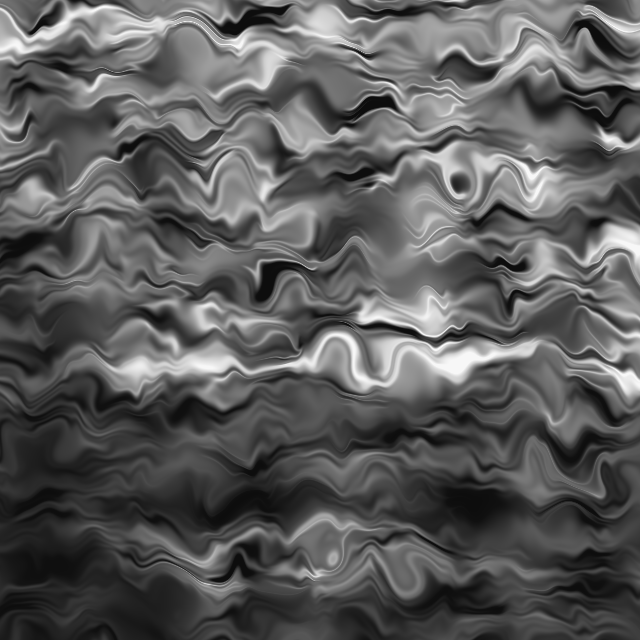
Give the GLSL for this texture, as a three.js fragment shader.

```glsl
varying vec2 vUv;

#define FOLD_SIZE vec2(9.5, 7.5)
#define FOLD_DEPTH 0.012
#define CRINKLE_DEPTH 0.0042
#define STRAND_SIZE vec2(3.6, 14.0)
#define FIBRE_SIZE vec2(8.0, 33.0)
#define HAIR_SIZE vec2(13.0, 60.0)
#define SEAM_HEIGHT 0.43
#define GLINT 0.5
#define SHADE 0.22
#define CONTRAST 1.0

const float TAU = 6.2831853;
const int WAVE_COUNT = 8;

// Layered sines in golden-angle directions, scaled to unit deviation
float waves(vec2 p, float seed) {
  float sum = 0.0;
  for (int i = 0; i < WAVE_COUNT; i++) {
    float n = float(i);
    float angle = seed + 2.4 * n;
    float frequency = TAU * (0.6 + 0.11 * n);
    float phase = seed * 7.3 + n * n * 1.7;
    sum += sin(dot(p, vec2(cos(angle), sin(angle))) * frequency + phase);
  }
  return sum * sqrt(2.0 / float(WAVE_COUNT));
}

// Soft thread along the zero line of a field
float thread(float field, float width) {
  float d = field / width;
  return 1.0 / (1.0 + d * d * (1.0 + 0.4 * d * d));
}

float bump(float d, float width) {
  return exp(-d * d / (width * width));
}

// Swells, folds and crinkles that bend the layers
vec2 foldLayers(vec2 p) {
  vec2 q = p;
  q.y += 0.011 * waves(p * 2.3, 1.3);
  float depth = FOLD_DEPTH * clamp(0.9 + 0.4 * waves(p * 3.1, 4.1), 0.3, 1.6);
  q += depth * vec2(0.6 * waves(p * FOLD_SIZE, 2.7), waves(q * FOLD_SIZE, 5.9));
  q += CRINKLE_DEPTH * vec2(0.6 * waves(q * 19.0, 23.2),
    waves(q * vec2(20.0, 16.0), 8.3));
  return q;
}

// Large-scale light: pale top, dark base, bright seam and low cloud
float lightAt(vec2 p, vec2 q) {
  float light = mix(0.18, 0.37, smoothstep(0.32, 0.47, q.y));
  light += 0.12 * smoothstep(0.78, 1.0, q.y);
  light += 0.06 * bump(q.y - 0.32, 0.09);
  light += 0.22 * bump(q.y - SEAM_HEIGHT, 0.025) * smoothstep(0.0, 0.3, p.x);
  light += 0.22 * bump(q.y - 0.12, 0.045) * bump(p.x - 0.48, 0.32);
  float leftDim = 1.0 - smoothstep(0.0, 0.35, p.x);
  light *= 1.0 - 0.35 * leftDim * (1.0 - smoothstep(0.5, 0.75, p.y));
  return light * (0.94 + 0.14 * p.x);
}

void main() {
  vec2 q = foldLayers(vUv);
  float light = lightAt(vUv, q);

  // Blurred patches and layered fibres
  float patches = waves(q * vec2(5.0, 8.5), 3.7);
  float strand = waves(q * STRAND_SIZE, 6.2);
  float fibre = waves(q * FIBRE_SIZE, 9.4);
  float hair = waves(q * HAIR_SIZE, 11.8);
  float fineness = smoothstep(-1.5, 0.9, waves(q * vec2(4.0, 7.0), 14.6));
  float grain = 0.23 * patches + 0.17 * strand
    + fineness * (0.19 * fibre + 0.15 * hair);
  float tone = light + (light + 0.03) * CONTRAST * grain;

  // Bright threads with dark edges beneath them
  float glow = smoothstep(0.15, 0.42, light);
  float presence = smoothstep(0.0, 1.4, waves(q * vec2(4.0, 8.0), 17.1));
  float finePresence = smoothstep(0.0, 1.4, waves(q * vec2(6.0, 11.0), 20.9));
  float glint = presence * thread(strand, 0.36)
    + 0.6 * finePresence * thread(fibre, 0.5);
  float shade = presence * thread(strand + 0.9, 0.35)
    + 0.65 * finePresence * thread(fibre + 1.2, 0.45);
  tone += glow * (GLINT * glint - SHADE * shade);

  // Long crest on the seam and a fainter one over the cloud
  float crest = bump(q.y - SEAM_HEIGHT, 0.008) * smoothstep(0.1, 0.45, vUv.x);
  float cloudCrest = bump(q.y - 0.16, 0.007) * bump(vUv.x - 0.35, 0.22);
  tone += 0.26 * crest + 0.2 * cloudCrest;

  // Rounded highlights and lifted blacks
  tone = max(tone, 0.05 + 0.2 * tone);
  tone -= 0.4 * max(tone - 0.8, 0.0);
  gl_FragColor = vec4(vec3(clamp(tone, 0.05, 0.97)), 1.0);
}
```
